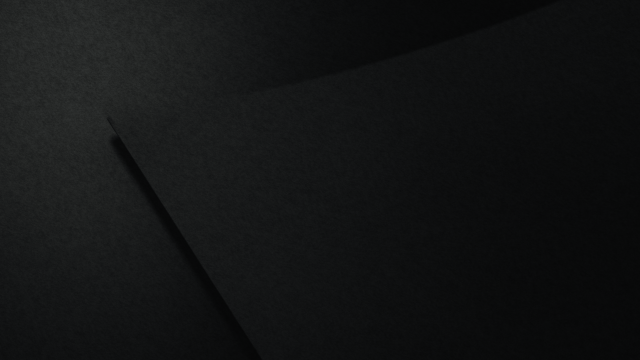
Write a WebGL 2 fragment shader that draws this background.

```glsl
#version 300 es
precision highp float;

uniform vec2 u_resolution;
out vec4 fragColor;

float hash(vec2 p) {
    return fract(sin(dot(p, vec2(127.1, 311.7))) * 43758.5453);
}

float noise(vec2 p) {
    vec2 cell = floor(p);
    vec2 f = fract(p);
    f = f * f * (3.0 - 2.0 * f);
    float low = mix(hash(cell), hash(cell + vec2(1.0, 0.0)), f.x);
    float high = mix(hash(cell + vec2(0.0, 1.0)), hash(cell + vec2(1.0)), f.x);
    return mix(low, high, f.y);
}

// Elliptical light with separate falloff on each axis
float glow(vec2 p, vec2 center, vec2 falloff) {
    vec2 d = p - center;
    return exp(-dot(d * d, falloff));
}

// Paper tooth: slanted octaves of value noise, centred on zero
float paperGrain(vec2 p) {
    mat2 slant = mat2(0.86, 0.5, -0.5, 0.86);
    vec2 q = slant * p * vec2(50.0, 75.0);
    float sum = 0.0;
    float weight = 0.12;
    for (int i = 0; i < 4; i++) {
        sum += weight * (noise(q) - 0.5);
        q = slant * q * 1.8 + 17.3;
        weight *= 1.35;
    }
    return sum;
}

void main() {
    vec2 p = gl_FragCoord.xy / u_resolution.y;
    p.x *= 1.77778 * u_resolution.y / u_resolution.x;
    float pixel = 1.0 / u_resolution.y;

    // Sheet frame: straight left edge and a rising curved upper edge
    vec2 fromCorner = p - vec2(0.296, 0.676);
    vec2 edgeDir = vec2(0.539, -0.842);
    float along = dot(fromCorner, edgeDir);
    float outside = dot(fromCorner, vec2(edgeDir.y, -edgeDir.x));
    float x = fromCorner.x;
    float above = fromCorner.y - x * (0.12 + 0.108 * x);

    // Lower surface, lit from the upper left
    float base = 0.035 + 0.13 * glow(p, vec2(0.2, 0.85), vec2(3.4, 2.0));
    base *= 1.0 - 0.12 * exp(-max(above, 0.0) * 12.0) * smoothstep(0.2, 0.7, x);

    // Shadow cast only along the left edge, starting below the corner
    float beside = smoothstep(-0.012, -0.004, outside);
    float reach = beside * smoothstep(0.045, 0.075, along);
    float shadow = reach * (1.0 - smoothstep(0.018, 0.042, outside));
    float halo = reach * exp(-max(outside, 0.0) * 18.0) * 0.22;
    float slit = beside * smoothstep(0.0, 0.01, along) * (1.0 - smoothstep(0.001, 0.005, outside));
    base *= 1.0 - halo;
    base = mix(base, 0.03, 0.92 * max(shadow, slit * 0.8));

    // Upper sheet, with a faint second light at the top right
    float sheet = 0.036 + 0.08 * glow(p, vec2(0.38, 0.7), vec2(1.8, 1.4));
    sheet += 0.018 * glow(p, vec2(1.6, 1.0), vec2(5.0, 9.0));
    sheet += 0.012 * exp(-abs(outside) * 350.0) * smoothstep(0.6, 0.0, along);

    // The upper edge dissolves near the corner
    float blur = mix(0.06, 0.004, smoothstep(0.05, 0.35, x)) + pixel;
    float sheetMask = smoothstep(pixel, -pixel, outside) * smoothstep(blur, -blur, above);
    float value = mix(base, sheet, sheetMask);

    // Fine grain and broad mottling
    value *= 1.0 + 0.72 * paperGrain(p) + 0.07 * (noise(p * vec2(5.0, 9.0)) - 0.5);

    vec3 tint = mix(vec3(0.93, 1.0, 1.04), vec3(0.95, 1.0, 0.98), smoothstep(0.05, 0.15, value));
    fragColor = vec4(value * tint, 1.0);
}
```
